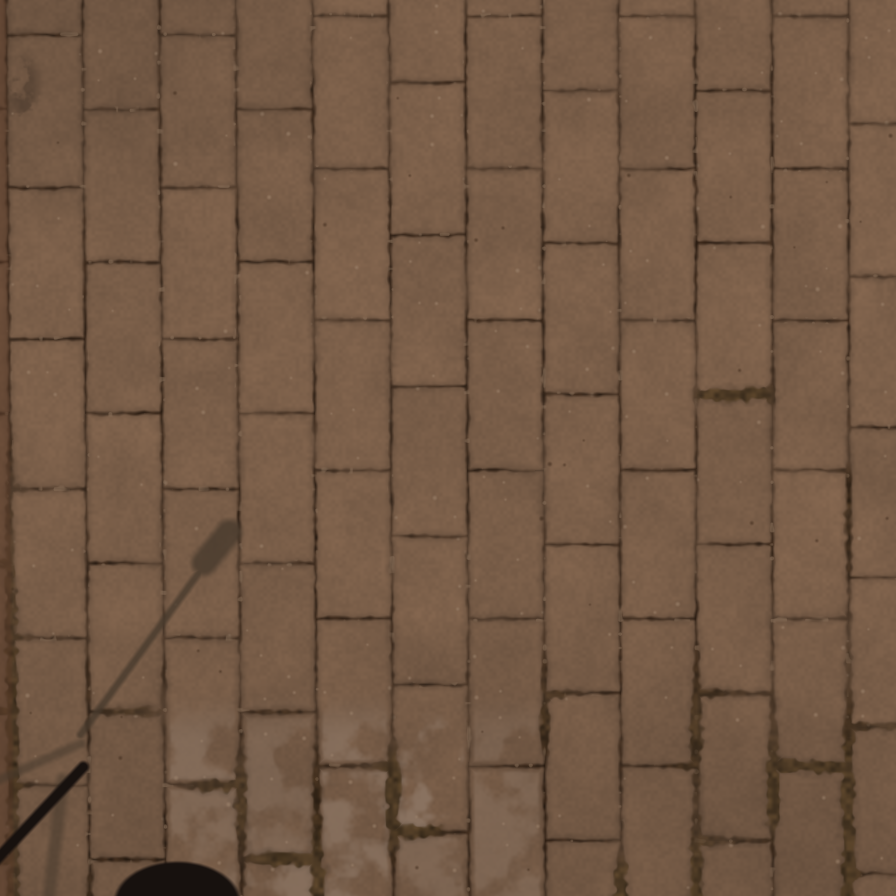
This texture is drawn by a Shadertoy shader. Its source:

```glsl
float hash(vec2 p) {
    p = fract(p * vec2(0.1031, 0.1137));
    p += dot(p, p.yx + 33.33);
    return fract((p.x + p.y) * p.x * 17.0);
}

float noise(vec2 p) {
    vec2 i = floor(p), f = fract(p);
    f = f * f * (3.0 - 2.0 * f);
    i += 100.0;
    return mix(mix(hash(i), hash(i + vec2(1, 0)), f.x),
               mix(hash(i + vec2(0, 1)), hash(i + vec2(1, 1)), f.x), f.y);
}

float fbm(vec2 p) {
    float sum = 0.0, amp = 0.5;
    for (int i = 0; i < 4; i++) {
        sum += amp * noise(p);
        p = p * 2.03 + 7.1;
        amp *= 0.5;
    }
    return sum / 0.9375;
}

float segment(vec2 p, vec2 a, vec2 b) {
    vec2 ab = b - a;
    return length(p - a - ab * clamp(dot(p - a, ab) / dot(ab, ab), 0.0, 1.0));
}

float fill(float d, float soft) {
    return 1.0 - smoothstep(-soft, soft, d);
}

void mainImage(out vec4 fragColor, in vec2 fragCoord) {
    vec2 uv = fragCoord / iResolution.xy;
    vec2 p = vec2(uv.x, 1.0 - uv.y); // measured down from the top
    float px = max(1.0 / iResolution.y, 0.001);

    // Slightly leaning columns, alternately shifted by half a brick
    vec2 wobble = vec2(noise(p * 90.0), noise(p * 80.0 + 9.0)) - 0.5;
    float across = (p.x - 0.0065 - 0.009 * p.y * (1.0 - p.x)) / 0.0855 + wobble.x * 0.022;
    float column = floor(across);
    float start = 0.018 + 0.083 * mod(column, 2.0)
                + 0.021 * (1.0 - step(3.5, column)) + 0.037 * step(10.5, column)
                - 0.009 * step(abs(column - 5.0), 0.5);
    float down = (p.y - start) / 0.1712;
    down += 0.0046 * down * down + wobble.y * 0.012;
    vec2 id = vec2(column, floor(down));
    vec2 local = (fract(vec2(across, down)) - 0.5) * vec2(0.0855, 0.169);

    // Distance inward from the rounded brick outline
    vec2 q = abs(local) - vec2(0.0427, 0.0845) + 0.004;
    float inside = 0.004 - length(max(q, 0.0)) - min(max(q.x, q.y), 0.0);

    // Moss widens the lower joints, the left border and one open gap
    float patches = noise(vec2(p.x * 13.0, p.y * 9.0) + 3.0);
    float moss = smoothstep(0.68, 0.86, p.y) * smoothstep(0.35, 0.75, patches);
    moss = max(moss, 0.8 * smoothstep(0.4, 0.7, p.y) * fill(p.x - 0.03, 0.012));
    moss = max(moss, 0.7 * smoothstep(0.45, 0.6, p.y) * fill(abs(p.x - 0.945) - 0.01, 0.008) * patches);
    float gap = fill(length((p - vec2(0.82, 0.441)) / vec2(0.046, 0.016)) - 1.0, 0.3);
    moss = max(moss, gap);

    // Brick colour: tint per brick, mottling and two scales of grain
    float tint = hash(id + 20.0);
    float cloud = fbm(p * 16.0 + id * 3.7);
    float mottle = noise(p * 105.0 + 31.0) - 0.5;
    float grain = noise(p * 250.0) - 0.5;
    vec3 color = vec3(0.482, 0.372, 0.287);
    color *= 1.0 + 0.03 * (tint - 0.5) + 0.16 * (cloud - 0.5) + 0.035 * mottle + 0.06 * grain;
    color *= 1.0 - 0.10 * fill(length(p - vec2(0.12, 0.0)) - 0.17, 0.2);
    color *= 1.0 - 0.08 * smoothstep(0.6, 0.9, p.y);

    // Dark stain near the upper left corner
    float stain = fill(length((p - vec2(0.027, 0.1)) / vec2(0.016, 0.035)) - 1.0, 0.5);
    color *= 1.0 - 0.2 * stain * smoothstep(0.35, 0.55, fbm(p * 50.0));

    // Pale wear, held to the faces of some lower bricks
    float worn = smoothstep(0.77, 0.83, p.y) * step(abs(column - 4.0), 2.5);
    worn *= smoothstep(0.36, 0.58, fbm(p * 24.0 + id * 5.0)) * (0.4 + 0.6 * tint);
    worn *= smoothstep(0.003, 0.009, inside);
    color = mix(color, vec3(0.54, 0.45, 0.38), worn);

    // Scattered pale grit and a few dark pits
    vec2 cell = floor(p * 42.0);
    vec2 spot = 0.2 + 0.6 * vec2(hash(cell + 5.0), hash(cell + 71.0));
    float pick = hash(cell + 130.0);
    float speck = fill(length(fract(p * 42.0) - spot) - 0.03 - 0.06 * hash(cell + 9.0), 0.08);
    color = mix(color, vec3(0.62, 0.52, 0.43), 0.55 * speck * step(0.88, pick));
    color = mix(color, vec3(0.26, 0.18, 0.12), 0.6 * speck * step(pick, 0.015));

    // Ragged joints of uneven depth, sunk in a soft uneven shade
    float ragged = noise(p * 150.0 + 2.0);
    float width = 0.0004 + 0.0018 * ragged + 0.0055 * moss * (0.5 + ragged);
    float depth = smoothstep(0.2, 0.75, noise(p * vec2(17.0, 16.0) + 40.0));
    depth = 0.42 + 0.42 * depth + 0.4 * (noise(p * 70.0 + 60.0) - 0.5);
    depth = clamp(max(depth, moss * 0.85), 0.2, 1.0);
    float bevel = fill(inside - width - 0.003 * noise(p * 60.0 + 5.0), 0.007);
    color *= 1.0 - 0.18 * bevel;
    vec3 soil = mix(vec3(0.18, 0.12, 0.075), vec3(0.28, 0.21, 0.125), moss);
    soil *= 0.7 + 0.6 * noise(p * 170.0);
    color = mix(color, soil, depth * fill(inside - width, 0.0021 + px * 0.3));

    // Pale crumbs caught along the joints
    float crumbs = smoothstep(0.78, 0.95, noise(p * 130.0 + 17.0));
    color = mix(color, vec3(0.56, 0.46, 0.37), 0.5 * crumbs * fill(inside - 0.003, 0.002) * (1.0 - moss));

    // Reddish border strip at the far left
    color = mix(color, vec3(0.34, 0.22, 0.15), 0.5 * fill(across, 0.03));

    // Cast lamp shadow: stem, head and faint side stems
    float shade = fill(segment(p, vec2(0.09, 0.82), vec2(0.225, 0.635)) - 0.004, 0.003);
    shade = max(shade, fill(segment(p, vec2(0.228, 0.628), vec2(0.256, 0.594)) - 0.014, 0.005));
    shade = max(shade, 0.7 * fill(segment(p, vec2(0.07, 0.87), vec2(0.055, 1.0)) - 0.007, 0.005));
    shade = max(shade, 0.7 * fill(segment(p, vec2(0.0, 0.87), vec2(0.09, 0.83)) - 0.005, 0.004));
    color = mix(color, vec3(0.27, 0.22, 0.17), 0.75 * shade);

    // Dark rod and rounded dome at the lower edge
    float rod = segment(p, vec2(-0.01, 0.966), vec2(0.093, 0.856)) - 0.006;
    float dome = (length((p - vec2(0.198, 1.008)) / vec2(0.07, 0.046)) - 1.0) * 0.05;
    color = mix(color, vec3(0.09, 0.065, 0.055), fill(min(rod, dome), 0.0015 + px));

    fragColor = vec4(color, 1.0);
}
```
